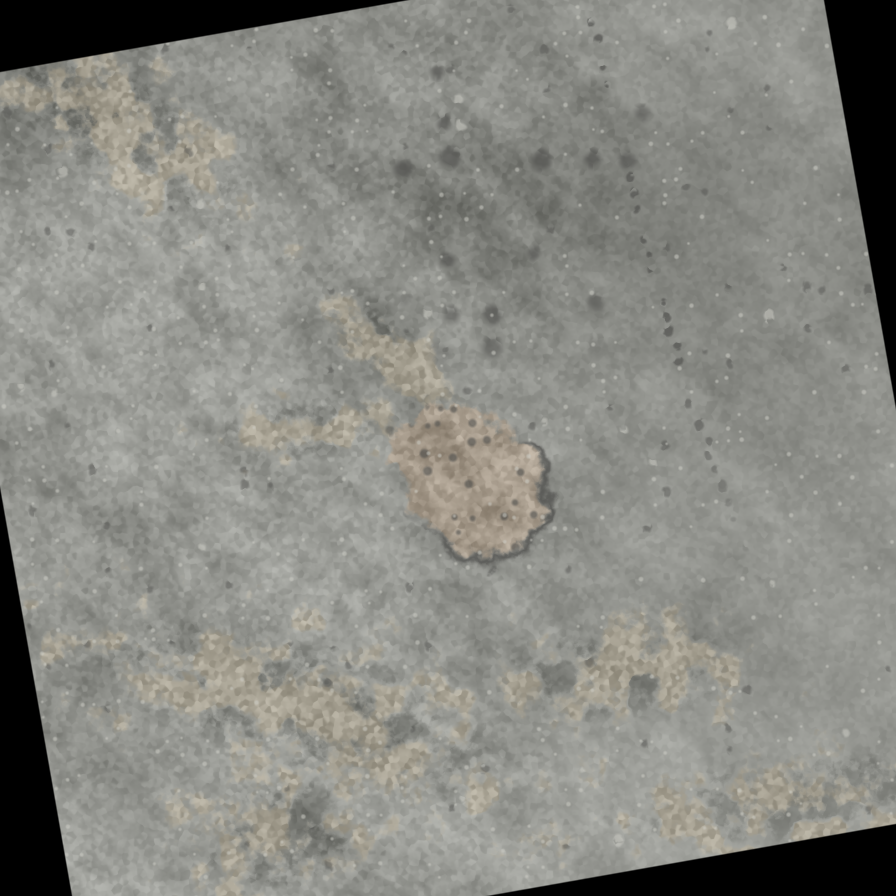
This texture is drawn by a WebGL 1 fragment shader. Its source:

```glsl
precision highp float;
// Weathered grey stone slab, tilted on black, with a chipped tan scar in the middle.
// Blended cellular noise gives mottling, streaks and grain; noisy ellipses give
// the crumbly patches; jittered grid cells give pits, specks and a dotted trail.
uniform vec2 u_resolution;

const vec3 STONE = vec3(0.578, 0.583, 0.562);
const vec3 CRUST = vec3(0.645, 0.615, 0.545);
const vec3 SCAR = vec3(0.640, 0.595, 0.535);
const vec3 PIT = vec3(0.31, 0.31, 0.30);
const vec3 CHIP = vec3(0.80, 0.80, 0.77);
const float TILT = 0.1745;
const float STREAK_ANGLE = -0.70;

vec2 hash2(vec2 cell) {
  vec3 h = fract(cell.xyx * vec3(0.1031, 0.1030, 0.0973));
  h += dot(h, h.yzx + 33.33);
  return fract((h.xx + h.yz) * h.zy);
}

// Coordinates of p along axes turned by an angle
vec2 turn(vec2 p, float angle) {
  float c = cos(angle), s = sin(angle);
  return vec2(c * p.x + s * p.y, c * p.y - s * p.x);
}

// Smooth cellular noise: random cell values blended by distance, -1 to 1
float cellNoise(vec2 p) {
  vec2 base = floor(p);
  float sum = 0.0, weights = 0.0001;
  for (int j = -1; j <= 1; j++) {
    for (int i = -1; i <= 1; i++) {
      vec2 cell = base + vec2(float(i), float(j));
      vec2 d = cell + hash2(cell) - p;
      float w = exp(-7.0 * dot(d, d));
      sum += w * (2.0 * hash2(cell + 57.0).x - 1.0);
      weights += w;
    }
  }
  return sum / weights;
}

float layered(vec2 p) {
  float sum = 0.0, amp = 0.5;
  for (int i = 0; i < 4; i++) {
    sum += amp * cellNoise(p);
    p = turn(p, 0.6) * 2.1 + 19.0;
    amp *= 0.5;
  }
  return sum;
}

// Ellipse field: 1 at the centre, 0 on the rim, negative outside
float patchField(vec2 p, vec2 centre, vec2 radii, float angle) {
  return 1.0 - length(turn(p - centre, angle) / radii);
}

// Sparse round spots, one jittered spot per chosen grid cell
float spots(vec2 p, float count, float chance, float radius, float soft) {
  vec2 cell = floor(p * count);
  vec2 r = hash2(cell + 11.0);
  vec2 centre = (cell + 0.3 + 0.4 * hash2(cell + 83.0)) / count;
  float size = radius * (0.5 + 0.5 * r.y);
  return step(r.x, chance) * (1.0 - smoothstep(size - soft, size + soft, length(p - centre)));
}

// Dotted trail that bends to the right as it runs down
float trail(vec2 p, float count, float soft) {
  float row = floor((1.0 - p.y) * count);
  vec2 r = hash2(vec2(row, 5.0));
  float t = (row + 0.5) / count;
  float x = 0.655 + 0.19 * t + 0.16 * t * t + 0.008 * (r.x - 0.5);
  float size = 0.002 + 0.0035 * r.y;
  float dot1 = 1.0 - smoothstep(size - soft, size + soft, length(p - vec2(x, 1.0 - t)));
  return dot1 * step(0.3, r.x) * (1.0 - smoothstep(0.35, 0.75, t));
}

void main() {
  vec2 uv = gl_FragCoord.xy / u_resolution;
  float pixel = 1.0 / min(u_resolution.x, u_resolution.y);
  float soft = max(0.0014, pixel);
  vec2 along = turn(uv, STREAK_ANGLE);

  // Mottled, streaked and grainy stone, smoother towards the right
  float rough = mix(1.0, 0.55, smoothstep(0.45, 0.85, uv.x));
  float crumb = layered(uv * 34.0);
  float grain = cellNoise(uv * 175.0);
  float tone = 0.07 * layered(uv * 5.0 + 3.0) + 0.08 * rough * layered(along * vec2(5.0, 24.0));
  tone += rough * (0.075 * crumb + 0.045 * grain);
  tone -= 0.055 * smoothstep(-0.3, 0.8, patchField(uv, vec2(0.55, 0.88), vec2(0.50, 0.30), -0.3));
  tone -= 0.06 * smoothstep(0.0, 0.8, patchField(uv, vec2(0.32, 0.81), vec2(0.13, 0.025), -0.95));
  vec3 color = STONE + tone;

  // Crumbly tan crust where broad regions meet coarse noise
  float region = patchField(uv, vec2(0.34, 0.21), vec2(0.27, 0.08), -0.3);
  region = max(region, patchField(uv, vec2(0.31, 0.07), vec2(0.11, 0.07), 0.1));
  region = max(region, patchField(uv, vec2(0.13, 0.86), vec2(0.20, 0.065), -0.6));
  region = max(region, patchField(uv, vec2(0.43, 0.61), vec2(0.10, 0.035), -0.75));
  region = max(region, patchField(uv, vec2(0.34, 0.52), vec2(0.12, 0.035), 0.1));
  region = max(region, patchField(uv, vec2(0.69, 0.25), vec2(0.15, 0.06), 0.1));
  region = max(region, patchField(uv, vec2(0.90, 0.11), vec2(0.23, 0.05), 0.12));
  float crust = smoothstep(0.35, 0.75, 0.65 * max(region, -1.0) + 0.9 * crumb + 0.25);
  color = mix(color, CRUST + 0.10 * grain + 0.05 * crumb, 0.75 * crust);
  color -= 0.08 * smoothstep(0.15, 0.45, -crumb) * smoothstep(-0.1, 0.4, region);

  // Central scar with a broken dark rim
  float scar = patchField(uv, vec2(0.52, 0.467), vec2(0.096, 0.072), -0.9);
  scar += 0.26 * layered(uv * 19.0 + 7.0) + 0.22 * crumb;
  float rim = exp(-pow((scar + 0.06) / 0.075, 2.0));
  float lee = smoothstep(-0.02, 0.04, dot(uv - vec2(0.52, 0.467), vec2(0.6, -0.8)) + 0.06 * crumb);
  vec3 scarColor = SCAR + 0.06 * grain + 0.12 * crumb;
  scarColor = mix(scarColor, PIT, 0.6 * spots(uv, 58.0, 0.22, 0.005, 0.002));
  color = mix(color, scarColor, smoothstep(-0.04, 0.06, scar));
  color = mix(color, PIT, 0.75 * rim * lee);

  // Dark pits, dotted trail and pale chips
  vec2 wobble = uv + 0.003 * vec2(crumb, grain);
  float upper = smoothstep(0.0, 0.4, patchField(uv, vec2(0.57, 0.86), vec2(0.20, 0.34), 0.0));
  float pits = upper * spots(wobble, 19.0, 0.26, 0.012, 0.005);
  pits = max(pits, 0.7 * spots(wobble, 45.0, 0.05, 0.005, 0.002));
  pits = max(pits, trail(wobble, 58.0, 0.0018));
  color = mix(color, PIT, 0.65 * pits);
  float chips = max(spots(uv, 72.0, 0.10, 0.0025, soft), spots(wobble, 24.0, 0.035, 0.006, 0.002));
  color = mix(color, CHIP, 0.55 * chips);

  // Tilted square outline on black
  vec2 edge = abs(turn(uv - 0.5, TILT));
  float slab = 1.0 - smoothstep(0.5 - pixel, 0.5 + pixel, max(edge.x, edge.y));
  gl_FragColor = vec4(color * slab, 1.0);
}
```
